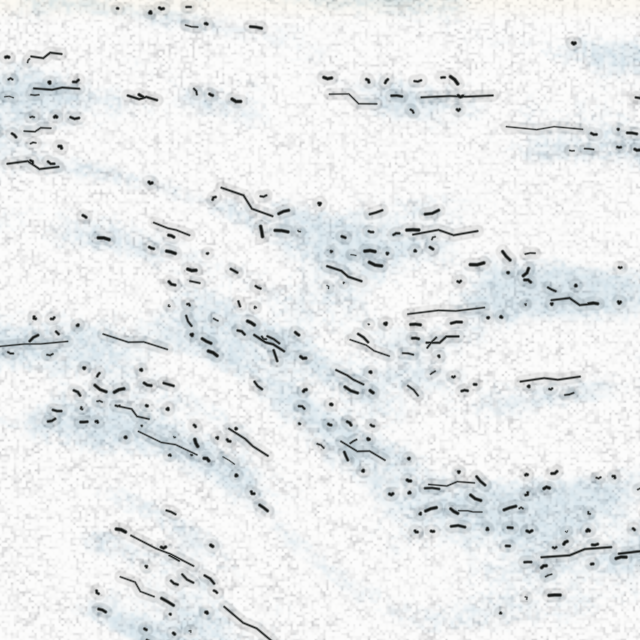
A three.js fragment shader for this texture:

```glsl
// Broken ink strokes with soft grey halos, scattered along bent strata on pale paper.
// Jittered grids hold short ticks and stepped long strokes; stretched noise along
// the strata decides where they gather and where blue wash soaks in.
varying vec2 vUv;

float hash(vec2 p) {
  return fract(sin(dot(p, vec2(127.1, 311.7))) * 43758.5453);
}

float noise(vec2 p) {
  vec2 i = floor(p), f = fract(p);
  f = f * f * (3.0 - 2.0 * f);
  return mix(mix(hash(i), hash(i + vec2(1.0, 0.0)), f.x),
             mix(hash(i + vec2(0.0, 1.0)), hash(i + 1.0), f.x), f.y);
}

// Height within the layers: nearly level on top, sinking steeply lower down
float strata(vec2 p) {
  float sink = mix(0.30, 0.05, p.y) * smoothstep(0.08, 0.68, p.x);
  return p.y + sink + 0.010 * sin(p.x * 9.0 + p.y * 5.0);
}

// Unit direction along the layer through p
vec2 flow(vec2 p) {
  vec2 e = vec2(0.004, 0.0);
  vec2 g = vec2(strata(p + e) - strata(p - e), strata(p + e.yx) - strata(p - e.yx));
  return normalize(vec2(g.y, -g.x));
}

// Noise stretched along the layers, high in narrow broken bands
float seam(vec2 p) {
  float v = strata(p);
  return 0.55 * noise(vec2(p.x * 3.4, v * 17.0) + 4.0)
       + 0.45 * noise(vec2(p.x * 6.0, v * 27.0) + 31.0);
}

float segment(vec2 p, vec2 a, vec2 b) {
  vec2 d = b - a;
  return length(p - a - d * clamp(dot(p - a, d) / dot(d, d), 0.0, 1.0));
}

// Distance to short ticks and dots
float ticks(vec2 p) {
  vec2 size = vec2(0.035, 0.027);
  float best = 1.0;
  for (int j = -1; j <= 1; j++) {
    for (int i = -1; i <= 1; i++) {
      vec2 id = floor(p / size) + vec2(float(i), float(j));
      vec2 c = (id + 0.2 + 0.6 * vec2(hash(id + 3.1), hash(id + 7.7))) * size;
      if (seam(c) < 0.575 || hash(id + 12.3) > 0.58) continue;
      float turn = 9.0 * pow(abs(hash(id + 19.4) - 0.5), 3.0) * sign(hash(id + 23.8) - 0.5);
      vec2 f = flow(c);
      vec2 dir = vec2(f.x * cos(turn) - f.y * sin(turn), f.x * sin(turn) + f.y * cos(turn));
      vec2 reach = dir * mix(0.0005, 0.011, pow(hash(id + 41.6), 1.8));
      vec2 bow = vec2(-dir.y, dir.x) * 0.004 * (hash(id + 47.0) - 0.5);
      float width = mix(0.0002, 0.0022, sqrt(hash(id + 53.2)));
      float d = min(segment(p, c - reach, c + bow), segment(p, c + bow, c + reach));
      best = min(best, d - width);
    }
  }
  return best;
}

// Distance to long strokes, each level at both ends with a kink between
float strokes(vec2 p) {
  vec2 size = vec2(0.16, 0.055);
  float best = 1.0;
  for (int j = -1; j <= 1; j++) {
    for (int i = -1; i <= 1; i++) {
      vec2 id = floor(p / size) + vec2(float(i), float(j));
      vec2 c = (id + 0.3 + 0.4 * vec2(hash(id + 61.5), hash(id + 67.9))) * size;
      if (seam(c) < 0.55 || hash(id + 71.3) > 0.8) continue;
      vec2 dir = flow(c);
      float halfLength = mix(0.018, 0.06, hash(id + 83.1));
      float bend = hash(id + 89.7) * 2.0 - 1.0;
      vec2 along = dir * halfLength;
      vec2 rise = vec2(-dir.y, dir.x) * bend * 0.2 * min(halfLength, 0.035);
      vec2 a = c - along * 0.2 - rise;
      vec2 b = c + along * 0.25 + rise;
      float d = segment(p, a, b);
      d = min(d, segment(p, c - along - rise * 0.6, a));
      d = min(d, segment(p, b, c + along + rise * 0.7));
      best = min(best, d - mix(0.0004, 0.0015, hash(id + 97.3)));
    }
  }
  return best;
}

void main() {
  vec2 p = vUv;
  float grain = noise(p * 215.0);
  float fine = noise(p * 150.0 + 57.0);

  // Speckled paper, faintly warm along the top edge
  vec3 color = vec3(0.99, 0.99, 0.988);
  color -= vec3(0.15, 0.15, 0.145) * pow(grain, 2.6) * mix(0.4, 1.3, noise(p * 40.0));
  color -= vec3(0.0, 0.01, 0.035) * smoothstep(0.96, 1.0, p.y);

  // Faint blue wash, broken up by grain and by softer blots
  float blots = noise(p * 13.0 + 9.0) + 0.5 * noise(p * 34.0);
  float wash = seam(p + vec2(0.0, 0.012)) + 0.12 * (fine - 0.5) + 0.16 * (blots - 0.75);
  color -= vec3(0.125, 0.078, 0.052) * smoothstep(0.5, 0.82, wash) * mix(0.75, 1.15, fine);

  // Pale grey halo with a thin rim, then the ink
  float d = min(ticks(p), strokes(p));
  float halo = 1.0 - smoothstep(0.003, 0.0115, d);
  float rim = smoothstep(0.004, 0.0075, d) * (1.0 - smoothstep(0.0075, 0.011, d));
  color -= (0.08 * halo + 0.045 * rim) * mix(0.6, 1.4, fine);
  float ink = 1.0 - smoothstep(-0.0016, 0.0024, d);
  color = mix(color, vec3(0.09, 0.1, 0.095), ink);

  gl_FragColor = vec4(color, 1.0);
}
```
